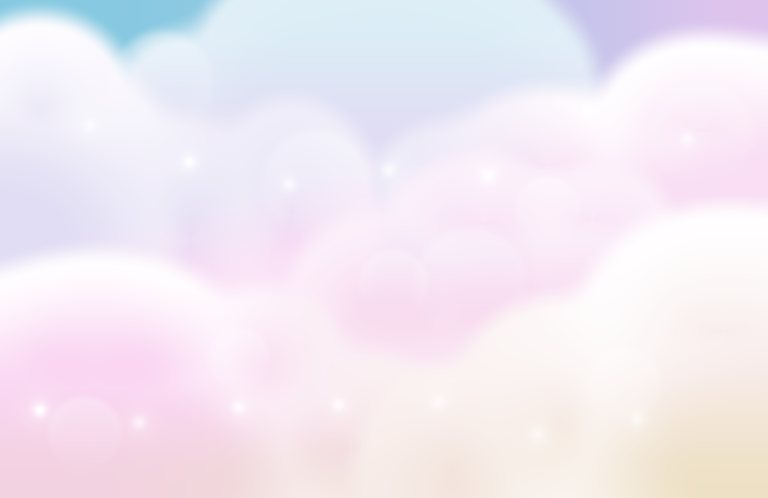
Give the GLSL for this background, as a Shadertoy shader.

```glsl
float hash(float n) {
    n = fract(n * 0.1031);
    n *= n + 33.33;
    return fract(n * (n + n));
}

// Approximate distance to an ellipse: xy = centre, zw = radii
float puff(vec2 p, vec4 e) {
    vec2 q = (p - e.xy) / e.zw;
    float k = length(q);
    return k * (k - 1.0) / max(length(q / e.zw), 0.001);
}

float smoothMin(float a, float b) {
    float h = max(0.04 - abs(a - b), 0.0);
    return min(a, b) - h * h / 0.16;
}

float cloud(vec2 p, vec4 a, vec4 b, vec4 c, vec4 d) {
    return smoothMin(smoothMin(puff(p, a), puff(p, b)),
                     smoothMin(puff(p, c), puff(p, d)));
}

// Lay a soft cloud over the colour, white at its rim and tinted inside
vec3 addCloud(vec3 color, float d, vec3 tint, float shine, float depth) {
    float rim = shine * (1.0 - smoothstep(0.01, depth, -d));
    float cover = 1.0 - smoothstep(-0.035, 0.025, d);
    return mix(color, mix(tint, vec3(1.0, 0.995, 1.0), rim), cover);
}

void mainImage(out vec4 fragColor, in vec2 fragCoord) {
    vec2 p = fragCoord / iResolution.y;
    vec3 lavender = vec3(0.88, 0.865, 0.955);
    vec3 pink = vec3(0.97, 0.82, 0.945);

    // Sky
    vec3 sky = mix(vec3(0.53, 0.79, 0.88), vec3(0.78, 0.77, 0.92), smoothstep(0.2, 1.15, p.x));
    sky = mix(sky, vec3(0.87, 0.77, 0.93), smoothstep(1.15, 1.5, p.x));
    vec3 color = mix(pink, sky, smoothstep(0.35, 0.75, p.y));

    // Far haze
    vec3 haze = mix(lavender, vec3(0.86, 0.93, 0.965), smoothstep(0.7, 0.97, p.y));
    float d = cloud(p, vec4(0.77, 0.8, 0.42, 0.34), vec4(0.36, 0.83, 0.12, 0.11),
                    vec4(1.08, 0.83, 0.12, 0.14), vec4(0.77, 0.6, 0.5, 0.3));
    vec3 hazed = addCloud(color, d, haze, 0.15, 0.2);
    color = mix(color, hazed, smoothstep(0.35, 0.6, p.y));

    // Upper left bank
    d = cloud(p, vec4(0.08, 0.78, 0.198, 0.198), vec4(0.585, 0.567, 0.19, 0.24),
              vec4(0.383, 0.52, 0.2, 0.25), vec4(0.0, 0.5, 0.45, 0.42));
    vec3 tint = mix(pink, lavender, smoothstep(0.42, 0.65, p.y + 0.3 * (0.5 - p.x)));
    color = addCloud(color, d, tint, mix(0.95, 0.5, smoothstep(0.1, 0.45, p.x)), 0.34);

    // Upper right bank
    d = cloud(p, vec4(1.41, 0.738, 0.232, 0.198), vec4(1.1, 0.667, 0.222, 0.161),
              vec4(0.907, 0.637, 0.151, 0.125), vec4(1.55, 0.5, 0.5, 0.42));
    tint = mix(lavender, vec3(0.975, 0.87, 0.955), smoothstep(0.8, 1.2, p.x + 0.7 * (0.7 - p.y)));
    color = addCloud(color, d, tint, mix(0.45, 1.0, smoothstep(0.8, 1.3, p.x)), 0.26);

    // Central bank
    d = cloud(p, vec4(0.97, 0.55, 0.2, 0.145), vec4(1.19, 0.56, 0.16, 0.115),
              vec4(0.81, 0.4, 0.24, 0.19), vec4(1.08, 0.4, 0.35, 0.2));
    tint = mix(vec3(0.97, 0.85, 0.925), vec3(0.975, 0.885, 0.965), smoothstep(0.3, 0.55, p.y));
    color = mix(color, addCloud(color, d, tint, 0.55, 0.2), 0.85);

    // Lower left bank
    d = cloud(p, vec4(0.19, 0.254, 0.343, 0.246), vec4(0.534, 0.264, 0.165, 0.165),
              vec4(0.706, 0.1, 0.25, 0.2), vec4(0.0, 0.05, 0.7, 0.4));
    vec3 ground = mix(vec3(0.95, 0.82, 0.88), vec3(0.94, 0.865, 0.84), smoothstep(0.1, 0.75, p.x));
    tint = mix(ground, vec3(0.98, 0.84, 0.95), smoothstep(0.02, 0.25, p.y));
    tint = mix(tint, vec3(0.96, 0.89, 0.9), smoothstep(0.4, 0.8, p.x) * smoothstep(0.0, 0.2, p.y));
    color = addCloud(color, d, tint, mix(1.0, 0.5, smoothstep(0.3, 0.7, p.x)), 0.25);

    // Lower right bank
    d = cloud(p, vec4(1.452, 0.335, 0.302, 0.258), vec4(1.129, 0.16, 0.24, 0.25),
              vec4(0.907, 0.05, 0.2, 0.22), vec4(1.6, 0.08, 0.58, 0.5));
    ground = mix(vec3(0.94, 0.865, 0.83), vec3(0.93, 0.88, 0.77), smoothstep(0.8, 1.45, p.x));
    tint = mix(ground, vec3(0.97, 0.92, 0.91), smoothstep(0.0, 0.3, p.y));
    color = addCloud(color, d, tint, mix(0.45, 1.0, smoothstep(0.9, 1.3, p.x)), 0.38);

    // Translucent discs, brighter toward the top
    for (int i = 0; i < 9; i++) {
        float n = float(i);
        vec2 center = vec2(0.17 + 0.155 * n, i % 2 == 0 ? 0.13 + 0.075 * n : 0.93 - 0.1 * n);
        float radius = mix(0.06, 0.12, hash(n + 4.0));
        vec2 q = (p - center) / radius;
        float disc = 1.0 - smoothstep(0.85, 1.08, length(q));
        color = mix(color, vec3(1.0), disc * (0.15 + 0.13 * clamp(q.y, -1.0, 1.0)));
    }

    // Sparkles alternate between a low and a high band
    for (int i = 0; i < 14; i++) {
        float n = float(i);
        float height = i % 2 == 0 ? 0.1 + 0.1 * hash(n + 1.0) : 0.62 + 0.2 * hash(n + 1.0);
        float r = length(p - vec2(0.08 + 0.1 * n, height));
        float glow = 0.8 * exp(-r * r / 0.00018) + 0.25 * exp(-r * r / 0.0015);
        color = mix(color, vec3(1.0), glow * mix(0.5, 1.0, hash(n + 9.0)));
    }

    fragColor = vec4(color, 1.0);
}
```
